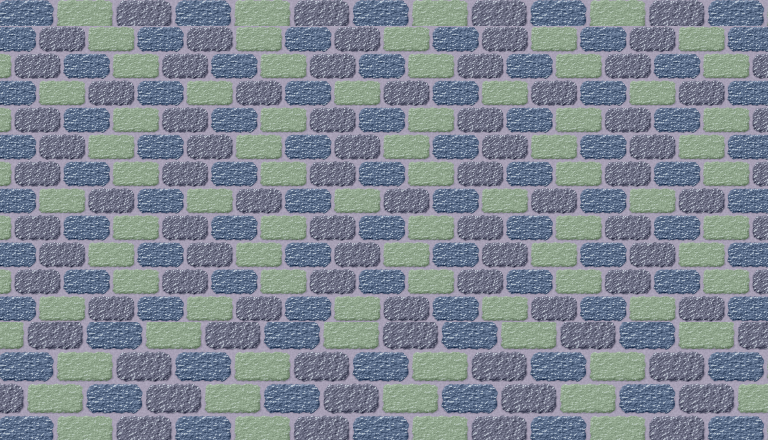
Write a Shadertoy shader that draws this texture.

```glsl
// Wall of rough rounded stones in blue, grey and green, set in mauve mortar.
// Three horizontal bands share one brick pattern at two scales; each stone is a
// wobbly rounded box whose chipped face is lit from cellular noise.

vec2 hash2(vec2 p) {
    return fract(sin(vec2(dot(p, vec2(127.1, 311.7)), dot(p, vec2(269.5, 183.3)))) * 4375.85);
}

// Distance to the nearest scattered point
float cellular(vec2 p) {
    vec2 cell = floor(p), f = fract(p);
    float nearest = 2.0;
    for (int y = -1; y <= 1; y++)
        for (int x = -1; x <= 1; x++) {
            vec2 o = vec2(x, y);
            nearest = min(nearest, length(o + hash2(cell + o) - f));
        }
    return nearest;
}

float chippedHeight(vec2 p) {
    return 0.6 * cellular(p * vec2(0.15, 0.27)) + 0.4 * cellular(p * vec2(0.38, 0.58) + 7.3);
}

float roundedBox(vec2 p, vec2 halfSize, float radius) {
    vec2 q = abs(p) - halfSize + radius;
    return length(max(q, 0.0)) + min(max(q.x, q.y), 0.0) - radius;
}

// Stone kind by column and row: 0 grey, 1 blue, 2 green; repeats every four rows
float stoneKind(float column, float row) {
    float m = mod(row, 4.0);
    float k = m == 1.0 ? -column : (m == 3.0 ? column + 2.0 : column);
    return mod(k + 0.01, 3.0);
}

void mainImage(out vec4 fragColor, in vec2 fragCoord) {
    // The canvas is 768 units wide, y runs down from the top
    float unit = 768.0 / iResolution.x;
    vec2 p = vec2(fragCoord.x, iResolution.y - fragCoord.y) * unit;

    // Bands: a large row on top, eleven small rows, large rows below
    vec2 grid;
    float scale = 1.2;
    if (p.y < 25.6) {
        grid = (p + vec2(33.6, 1.5)) / vec2(59.2, 32.0);
    } else if (p.y < 322.0) {
        grid = (p - vec2(37.5, 25.6)) / vec2(49.2, 26.95) + vec2(0.0, 1.0);
        scale = 1.0;
    } else {
        grid = (p - vec2(-33.6, 318.5)) / vec2(59.2, 32.0) + vec2(0.0, 3.0);
    }

    // Running bond: odd rows move by half a stone
    float row = floor(grid.y);
    grid.x += 0.5 - 0.5 * mod(row, 2.0);
    float kind = floor(stoneKind(floor(grid.x), row));
    vec2 local = (fract(grid) - 0.5) * vec2(49.2, 27.0);
    bool grey = kind == 0.0, green = kind == 2.0;

    // Outline with uneven edges
    float wobble = sin(local.x * 0.55 + kind * 2.0) * sin(local.y * 0.6 + kind) * 0.5
                 + sin(local.x * 1.3 + local.y * 0.9 + kind * 4.0) * 0.25;
    float d = roundedBox(local, vec2(22.8, 12.0), green ? 4.5 : 7.5) + wobble;
    float aa = 0.8 * unit / scale;
    float stoneMask = 1.0 - smoothstep(-aa, aa, d);

    // Chipped face; grey stones have slanting strata
    vec2 face = grey ? mat2(0.88, 0.47, -0.47, 0.88) * local : local;
    face += kind * 61.0 + 90.0;
    float relief = chippedHeight(face + vec2(0.6, 0.9)) - chippedHeight(face);
    float grain = cellular(face * 0.9) - 0.45;
    vec3 stone = green ? vec3(0.57, 0.65, 0.56)
               : grey ? vec3(0.44, 0.45, 0.53) : vec3(0.37, 0.44, 0.55);
    stone += relief * (green ? 0.22 : 0.48) + grain * (green ? 0.10 : 0.14);
    float fleck = smoothstep(0.13, 0.30, relief + grain * 0.25);
    stone = mix(stone, vec3(0.76, 0.80, 0.82), fleck * (green ? 0.4 : 0.7));

    // Rim: lit above, dark below and to the right
    float rim = smoothstep(-3.5, 0.0, d);
    float facing = dot(local, vec2(0.012, 0.075));
    stone -= rim * (0.05 + 0.13 * facing);

    // Mortar with fine grain and a soft shadow beside the stones
    vec3 mortar = vec3(0.66, 0.635, 0.715) + 0.07 * (cellular(p * 0.45) - 0.45);
    mortar -= 0.10 * (1.0 - smoothstep(0.0, 1.6, d)) * smoothstep(-0.6, 0.9, facing);

    fragColor = vec4(clamp(mix(mortar, stone, stoneMask), 0.0, 1.0), 1.0);
}
```
